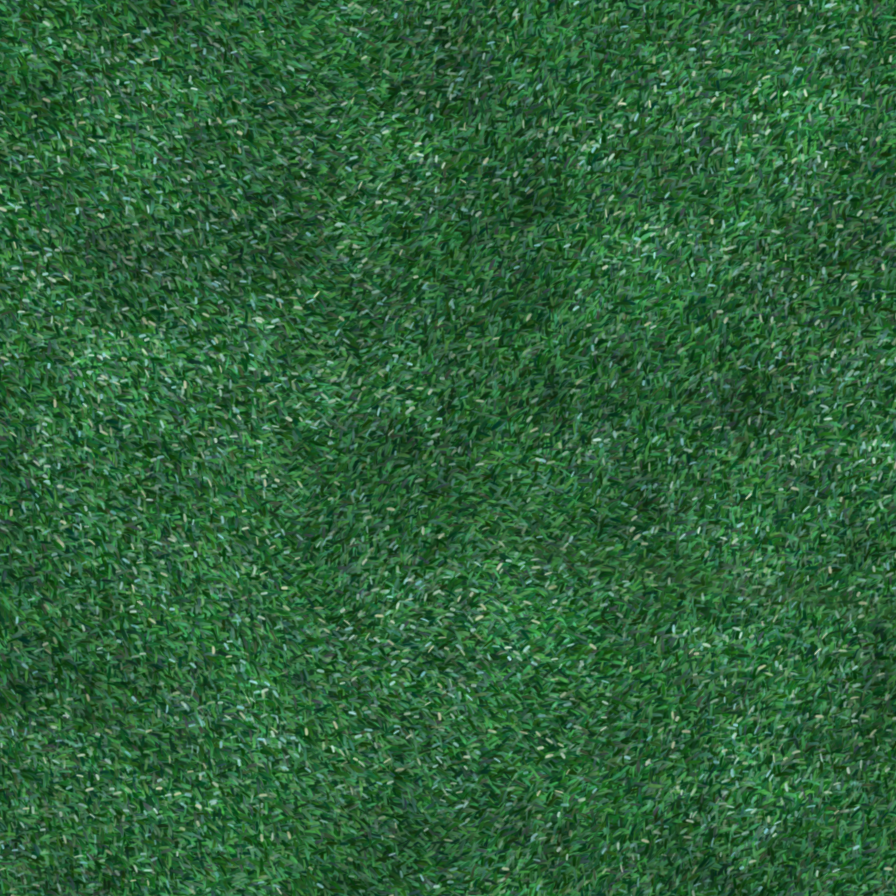
This texture is drawn by a Shadertoy shader. Its source:

```glsl
#define LAYERS 11
#define GLINT_LAYERS 3
#define CELL 0.0122
#define BLADE_LENGTH 0.0100
#define BLADE_WIDTH 0.0017
#define SOFTNESS 0.0015
#define SPREAD 2.3
#define GLINT_CHANCE 0.30
#define CONTRAST 1.42
#define PATCH_SHADE 0.29

const vec3 MEAN_GREEN = vec3(0.17, 0.365, 0.205);
const vec3 DEEP_GREEN = vec3(0.09, 0.27, 0.13);
const vec3 MID_GREEN = vec3(0.14, 0.36, 0.17);
const vec3 GREY_GREEN = vec3(0.20, 0.33, 0.24);
const vec3 SAGE = vec3(0.24, 0.43, 0.29);
const vec3 FRESH_GREEN = vec3(0.24, 0.50, 0.28);
const vec3 GLINT = vec3(0.64, 0.77, 0.71);
const vec3 OLIVE = vec3(0.21, 0.32, 0.17);

float hash(vec2 p) {
    return fract(sin(dot(p, vec2(127.1, 311.7))) * 43758.5453);
}

vec3 hash3(vec2 p) {
    return vec3(hash(p), hash(p + 17.3), hash(p + 41.9));
}

float noise(vec2 p) {
    vec2 i = floor(p), f = fract(p);
    f = f * f * (3.0 - 2.0 * f);
    return mix(mix(hash(i), hash(i + vec2(1, 0)), f.x),
               mix(hash(i + vec2(0, 1)), hash(i + vec2(1, 1)), f.x), f.y);
}

float patches(vec2 p) {
    return 0.35 * noise(p * 7.0) + 0.35 * noise(p * 18.0 + 5.0) + 0.3 * noise(p * 42.0 + 9.0);
}

vec3 bladeColor(float pick, vec3 tint) {
    vec3 c = MID_GREEN;
    c = mix(c, DEEP_GREEN, step(0.28, pick));
    c = mix(c, SAGE, step(0.50, pick));
    c = mix(c, FRESH_GREEN, step(0.69, pick));
    c = mix(c, GREY_GREEN, step(0.88, pick));
    c += (tint - 0.5) * vec3(0.07, 0.06, 0.10);
    return MEAN_GREEN + (c - MEAN_GREEN) * CONTRAST;
}

// Coverage of a tapered stroke; along runs from -1 at the root to 1 at the tip
float stroke(vec2 d, float angle, float len, float width, float soft, out float along) {
    vec2 dir = vec2(cos(angle), sin(angle));
    along = dot(d, dir) / len;
    float across = abs(dot(d, vec2(-dir.y, dir.x)) + 0.08 * len * along * along);
    float halfWidth = width * (1.0 - 0.6 * along * along);
    return smoothstep(halfWidth + soft, halfWidth - soft, across)
         * smoothstep(1.0, 0.45, abs(along));
}

void mainImage(out vec4 fragColor, in vec2 fragCoord) {
    vec2 uv = fragCoord / iResolution.y;
    float soft = max(SOFTNESS, 0.6 / iResolution.y);
    float shade = patches(uv);
    float lean = mix(-0.65, 0.8, smoothstep(0.1, 0.75, uv.x + 0.7 * (noise(uv * 5.0 + 3.0) - 0.5)));
    vec3 color = DEEP_GREEN;

    // Overlapping layers of blades, with clustered glints on top
    for (int layer = 0; layer < LAYERS + GLINT_LAYERS; layer++) {
        bool isGlint = layer >= LAYERS;
        vec2 seed = vec2(13.7, 7.9) * float(layer + 1);
        vec2 grid = uv / CELL + hash3(seed).xy;
        vec2 home = floor(grid);
        for (int y = -1; y <= 1; y++)
        for (int x = -1; x <= 1; x++) {
            vec2 cell = home + vec2(x, y);
            vec3 place = hash3(cell + seed);
            vec3 form = hash3(cell + seed + 71.3);
            vec3 tint = hash3(cell + seed + 133.1);
            vec2 d = (grid - cell - 0.1 - 0.8 * place.xy) * CELL;
            float angle = lean + (place.z - 0.5) * SPREAD;
            float len = BLADE_LENGTH * mix(0.6, 1.1, form.x);
            float width = BLADE_WIDTH * mix(0.6, 1.2, form.y);
            float along;
            if (isGlint) {
                float cluster = smoothstep(0.3, 0.72, patches(cell * CELL + 23.0));
                float cover = stroke(d, angle, len * 0.65, width * 0.95, soft, along);
                cover *= step(form.z, GLINT_CHANCE * mix(0.3, 1.7, cluster));
                vec3 light = GLINT + (tint.x - 0.5) * vec3(0.26, 0.0, -0.18) + (tint.y - 0.5) * 0.16;
                color = mix(color, light, cover * mix(0.22, 1.0, tint.z * tint.z));
            } else {
                float cover = stroke(d, angle, len, width, soft, along);
                vec3 blade = bladeColor(form.z, tint) * (1.0 + 0.16 * along);
                color = mix(color, blade, cover * 0.95);
            }
        }
    }

    // Broad light and dark patches, and a faint olive seam
    color *= 0.97 + PATCH_SHADE * (shade - 0.5) * 2.0;
    float seam = uv.y - 0.395 + 0.18 * (uv.x - 0.55);
    float seamMask = smoothstep(0.02, 0.0, abs(seam)) * smoothstep(0.5, 0.65, uv.x);
    color = mix(color, OLIVE, 0.28 * seamMask);

    // Fine grain
    color *= 1.0 + 0.14 * (noise(uv * 330.0) - 0.5);
    fragColor = vec4(clamp(color, 0.0, 1.0), 1.0);
}
```
